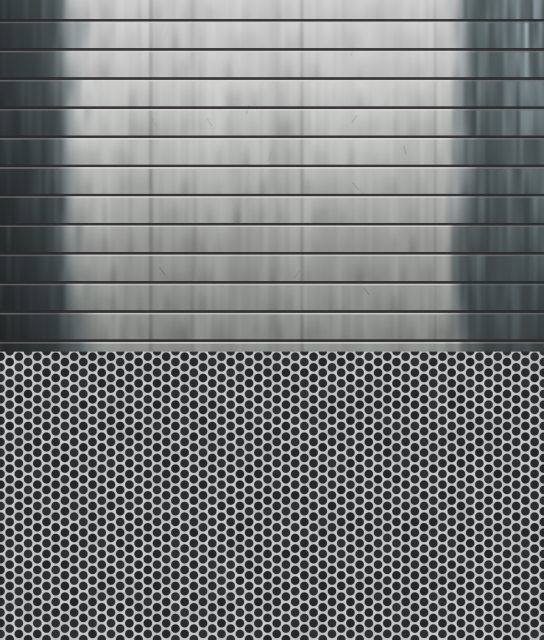
Give the GLSL for this texture, as a Shadertoy shader.

```glsl
// Brushed steel slats with vertical streaks above a sheet of perforated metal.

float hash(vec2 p) {
    return fract(sin(dot(p, vec2(127.1, 311.7))) * 43758.5453);
}

float noise(vec2 p) {
    vec2 i = floor(p), f = fract(p);
    f = f * f * (3.0 - 2.0 * f);
    return mix(mix(hash(i), hash(i + vec2(1, 0)), f.x),
               mix(hash(i + vec2(0, 1)), hash(i + vec2(1, 1)), f.x), f.y);
}

// Soft vertical mark centred on x = c
float mark(float x, float c, float w) {
    float d = (x - c) / w;
    return exp(-d * d);
}

// Short faint scuffs scattered over the middle of the slats
float scuffs(vec2 p) {
    float s = 0.0;
    for (float i = 0.0; i < 16.0; i++) {
        vec2 c = vec2(0.22 + 0.48 * hash(vec2(i, 3.0)), 0.54 + 0.42 * hash(vec2(i, 8.0)));
        float a = 0.9 + 1.4 * hash(vec2(i, 5.0));
        vec2 dir = vec2(cos(a), sin(a)), q = p - c;
        float d = length(q - dir * clamp(dot(q, dir), -0.006, 0.006));
        s = max(s, smoothstep(0.0025, 0.0, d) * hash(vec2(i, 11.0)));
    }
    return s;
}

vec3 slats(vec2 p, float u, float px) {
    float row = (0.9683 - p.y) / 0.0455;
    float id = floor(row), f = fract(row);
    float h = clamp((p.y - 0.4505) / 0.5495, 0.0, 1.0);

    // Streaks: long ones cross every slat, short ones differ between slats
    float broad = noise(vec2(u * 30.0, row * 0.25));
    float fine = noise(vec2(u * 125.0, row * 0.3 + 9.0));
    float smear = noise(vec2(u * 62.0, id * 7.0 + 0.5 * f));

    // Bright centre between dark, ragged sides
    float wobble = (broad - 0.5) * 0.035 + (smear - 0.5) * 0.035;
    float left = smoothstep(0.10, 0.19, u + wobble + 0.025 * h);
    float right = 1.0 - smoothstep(0.81, 0.885, u + wobble);
    float lit = left * right;
    float centre = mix(0.57, 0.81, smoothstep(0.0, 1.0, h));
    centre += 0.06 * (broad - 0.5) + 0.05 * (fine - 0.5);
    centre -= 0.10 * smear * smear * smoothstep(0.1, 0.9, f);
    float side = 0.14 + 0.07 * h + 0.09 * smoothstep(0.0, 0.14, u);
    side += (0.09 + 0.16 * h) * fine * smear * (0.5 + u);
    side += 0.09 * mark(u, 0.945, 0.035) * (0.4 + h) * broad;
    float v = mix(side, centre, lit);

    // Fixed worn streaks
    float worn = mark(u, 0.277, 0.004) + mark(u, 0.555, 0.004) + 0.7 * mark(u, 0.505, 0.010)
               + 0.5 * mark(u, 0.355, 0.006) + 0.5 * mark(u, 0.80, 0.003);
    v -= 0.13 * worn * (0.35 + 0.65 * smear) * lit;
    v -= 0.08 * scuffs(p) * lit;
    v += 0.025 * (0.5 - f) + 0.03 * (hash(vec2(id, 2.0)) - 0.5) * lit;

    vec3 col = v * mix(vec3(0.91, 1.02, 1.05), mix(vec3(0.985, 1.01, 0.98), vec3(1.0), h), lit);

    // Seam: dark groove with a bright lip beneath
    float y = (row - floor(row + 0.5)) * 0.0455;
    float soft = max(px, 0.001);
    float groove = 1.0 - smoothstep(0.0012, 0.0012 + soft, abs(y));
    float lip = 1.0 - smoothstep(0.0006, 0.0006 + soft, abs(y - 0.0033));
    float gleam = 0.7 + 0.3 * noise(vec2(u * 9.0, floor(row + 0.5) * 5.0));
    col = mix(col, vec3(0.9, 0.88, 0.88) * mix(0.5, 0.95, lit), lip * gleam * 0.8);
    return mix(col, vec3(0.17, 0.16, 0.17), groove * 0.9);
}

vec3 mesh(vec2 p, float px) {
    // Staggered round holes: two interleaved rectangular lattices
    vec2 cell = vec2(0.02878, 0.01666);
    vec2 q = (p - vec2(0.0007, 0.4427)) / cell;
    vec2 ia = floor(q + 0.5), ib = floor(q) + 0.5;
    float da = length((q - ia) * cell), db = length((q - ib) * cell);
    float d = min(da, db);
    vec2 id = da < db ? ia : ib;

    float soft = max(px * 0.75, 0.0012);
    float web = smoothstep(0.0067 - soft, 0.0067 + soft, d);
    vec3 hole = vec3(0.165, 0.17, 0.175) + 0.05 * (hash(id) - 0.5);
    vec3 steel = vec3(0.76 + 0.08 * (noise(p * 90.0) - 0.5));
    return mix(hole, steel, web);
}

void mainImage(out vec4 fragColor, in vec2 fragCoord) {
    vec2 p = fragCoord / iResolution.y;
    float u = fragCoord.x / iResolution.x;
    float px = 1.0 / iResolution.y;
    float upper = smoothstep(-px, px, p.y - 0.4505);
    vec3 col = mix(mesh(p, px), slats(p, u, px), upper);
    fragColor = vec4(clamp(col, 0.0, 1.0), 1.0);
}
```
